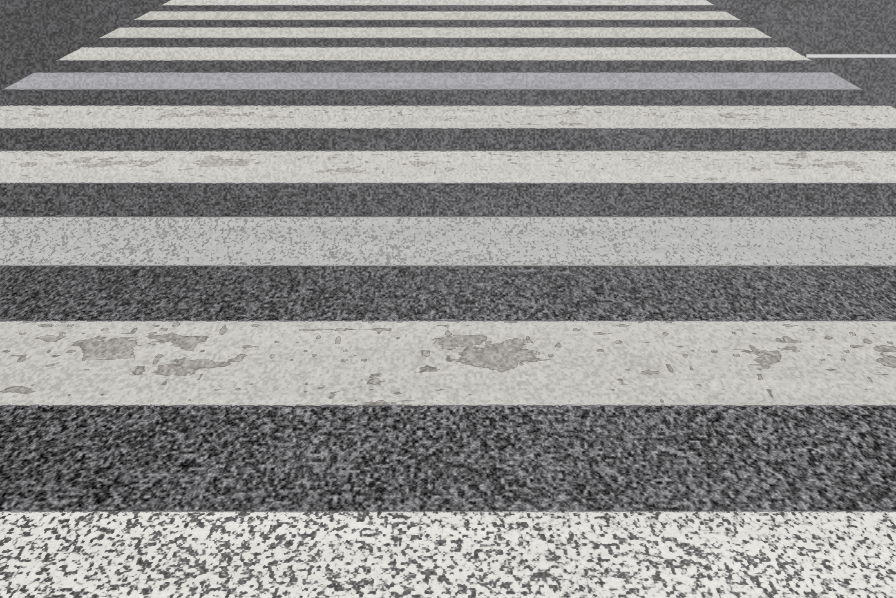
This texture is drawn by a WebGL 1 fragment shader. Its source:

```glsl
precision highp float;
// Worn zebra crossing on grainy asphalt, receding in perspective.
uniform vec2 u_resolution;

float hash(vec2 p) {
  p = fract(p * vec2(0.1031, 0.1137));
  p += dot(p, p.yx + 33.33);
  return fract((p.x + p.y) * p.x * 91.7);
}

float noise(vec2 p) {
  vec2 i = floor(p), f = fract(p);
  f = f * f * (3.0 - 2.0 * f);
  return mix(mix(hash(i), hash(i + vec2(1.0, 0.0)), f.x),
             mix(hash(i + vec2(0.0, 1.0)), hash(i + 1.0), f.x), f.y);
}

float fbm(vec2 p) {
  float sum = 0.0, amp = 0.5;
  for (int i = 0; i < 5; i++) {
    sum += amp * noise(p);
    p = p * 2.03 + 17.3;
    amp *= 0.5;
  }
  return sum;
}

// 1 when the stripe number equals the given one
float isStripe(float n, float which) {
  return step(abs(n - which), 0.5);
}

void main() {
  vec2 uv = gl_FragCoord.xy / u_resolution;
  float x = uv.x * 1.5;
  float pixel = 1.0 / u_resolution.y;

  // Ground plane: t is the distance below the horizon, depth counts stripes
  float t = 1.2344 - uv.y;
  float depth = 2.6465 / t - 2.428;
  vec2 ground = vec2((x - 0.75) / t, depth);

  // Stone grain: grows towards the viewer, even and fine far away
  vec2 stone = vec2(ground.x, log(t) * 1.3) * 170.0 + 400.0;
  float coarse = 0.65 * noise(stone) + 0.35 * noise(stone * 2.1 + 9.0);
  float fine = noise(vec2(x, uv.y) * 330.0 + 50.0);
  float near = smoothstep(0.3, 0.9, t);
  float grain = mix(fine, coarse, near) - 0.5;

  // Asphalt
  float tone = 0.385 + 0.05 * (fbm(ground * vec2(3.0, 1.5) + 40.0) - 0.5);
  tone *= mix(0.88, 1.02, smoothstep(0.0, 0.6, uv.x));
  vec3 asphalt = vec3(1.0, 0.99, 1.005) * (tone + grain * mix(0.17, 0.72, near));

  // Stripe number, offset from its middle, and coverage
  float n = floor(depth + 0.762);
  float q = depth - n + 0.262;
  float across = (abs(q) - 0.262 - 0.002 * n) * t * t / 2.6465;
  float ends = max(0.730 - 1.89 * t - x, x - 0.771 - 1.75 * t);
  float edge = max(across, ends * 0.6) + grain * 0.007 * t;
  float stripe = 1.0 - smoothstep(-0.8 * pixel, 0.8 * pixel, edge);

  // Paint, with a greyer tint on some stripes
  vec3 paint = vec3(0.79, 0.785, 0.765) + 0.03 * (hash(vec2(n, 7.0)) - 0.5);
  paint = mix(paint, vec3(0.66, 0.66, 0.675), isStripe(n, 5.0));
  paint = mix(paint, vec3(0.735, 0.735, 0.73), isStripe(n, 2.0));
  paint += 0.05 * (fbm(ground * vec2(2.0, 14.0)) - 0.5);
  paint += grain * mix(0.09, 0.14, near);

  // Fine speckled wear, strongest on the nearest stripe
  float first = isStripe(n, 0.0);
  float bare = fbm(ground * 5.0 + 3.0) - 0.5 - 0.12 * ground.x;
  float speck = smoothstep(-0.04, 0.14, -grain - 0.06 + 0.25 * bare);
  float speckle = 0.75 * first + 0.30 * isStripe(n, 2.0) + 0.06;
  paint += 0.07 * first * step(0.0, grain);
  paint = mix(paint, asphalt + 0.12, speck * speckle);

  // Flaked patches, gathered in clusters along the middle of a stripe
  float band = exp(-pow((q - 0.03) / 0.13, 2.0));
  float cluster = (0.5 + 0.5 * cos(9.0 * (ground.x - 0.05)))
                * (1.0 - smoothstep(0.2, 0.6, ground.x));
  float second = isStripe(n, 1.0);
  float flaky = second + isStripe(n, 3.0) + isStripe(n, 4.0);
  float chip = fbm(ground * vec2(10.0, 9.0) + 21.0) - 0.74
             + band * mix(0.13, 0.08 + 0.21 * cluster, second);
  float fleck = noise(ground * vec2(48.0, 34.0) + 11.0) - 0.92
              + 0.12 * smoothstep(-0.15, 0.1, q);
  chip = max(chip, fleck * 0.6);
  float flaked = smoothstep(0.0, 0.03, chip) * flaky;
  float rim = (1.0 - smoothstep(0.0, 0.025, abs(chip - 0.015))) * flaky;
  vec3 under = vec3(0.635, 0.62, 0.60) + grain * 0.3;
  paint = mix(paint, under, flaked * mix(0.6, 0.9, second));
  paint -= 0.13 * rim * mix(0.4, 1.0, second);

  vec3 color = mix(asphalt, paint, stripe);

  // Thin lane line leaving the crossing on the right
  float lane = max(abs(t - 0.328) - 0.003, 1.35 - x);
  color = mix(color, vec3(0.82), 1.0 - smoothstep(-pixel, pixel, lane));

  gl_FragColor = vec4(clamp(color, 0.0, 1.0), 1.0);
}
```
